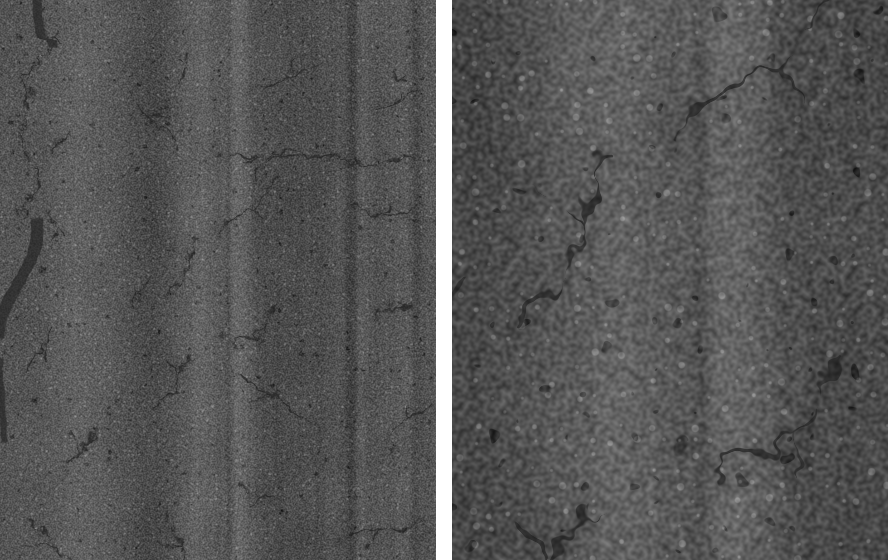
Left, the full canvas; right, a detail of the centre.
A WebGL 2 fragment shader for this texture:

```glsl
#version 300 es
precision highp float;
// Worn grey asphalt seen from above: soft lengthwise wheel bands and streaks,
// fine gradient-noise grain, scattered chips and pits, wandering cracks made
// of noise-warped segments, and a dark sealed joint along the left edge.

uniform vec2 u_resolution;
out vec4 fragColor;

const float BASE_TONE = 0.325;
const float CRACK_TONE = 0.16;
const float SEAL_TONE = 0.20;
const float STREAK_AMOUNT = 0.028;
const float MOTTLE_AMOUNT = 0.030;
const float FINE_GRAIN = 0.145;
const float COARSE_GRAIN = 0.070;
const float CHIP_LIGHT = 0.13;
const float PIT_DARK = 0.12;
const float CRACK_WIDTH = 0.0017;
const int CRACK_COLUMNS = 4;
const int CRACK_ROWS = 6;
const vec4 MAIN_CRACK = vec4(0.41, 0.715, 0.75, 0.708); // start, end

// Lengthwise bands: centre and width across the canvas, tone change
const int BAND_COUNT = 11;
const vec3 BANDS[BAND_COUNT] = vec3[](
    vec3(0.18, 0.070, 0.050), vec3(0.35, 0.050, -0.045),
    vec3(0.45, 0.045, 0.055), vec3(0.525, 0.008, -0.060),
    vec3(0.545, 0.030, 0.075), vec3(0.67, 0.090, -0.035),
    vec3(0.805, 0.012, -0.060), vec3(0.83, 0.010, 0.025),
    vec3(0.92, 0.020, 0.025), vec3(0.955, 0.012, -0.040),
    vec3(1.0, 0.020, 0.020));

vec2 hash2(vec2 cell) {
    uvec2 q = uvec2(ivec2(cell)) * uvec2(1597u, 7919u);
    uint n = (q.x ^ q.y) * 747796u + 28913u;
    n = (n ^ (n >> 15)) * 739981u;
    n ^= n >> 13;
    n *= 668265u;
    n ^= n >> 16;
    return vec2(n & 65535u, n >> 16) / 65535.0;
}

vec2 gradientAt(vec2 cell) {
    float a = 6.2832 * hash2(cell).x;
    return vec2(cos(a), sin(a));
}

float gradientNoise(vec2 p) {
    vec2 i = floor(p), f = p - i;
    vec2 w = f * f * f * (f * (f * 6.0 - 15.0) + 10.0);
    vec2 e = vec2(1.0, 0.0);
    float a = dot(gradientAt(i), f);
    float b = dot(gradientAt(i + e), f - e);
    float c = dot(gradientAt(i + e.yx), f - e.yx);
    float d = dot(gradientAt(i + 1.0), f - 1.0);
    return mix(mix(a, b, w.x), mix(c, d, w.x), w.y);
}

vec2 wander(vec2 p) {
    return vec2(gradientNoise(p), gradientNoise(p + vec2(71.3, 38.7)));
}

float segmentDistance(vec2 p, vec2 a, vec2 b) {
    vec2 ab = b - a;
    return length(p - a - ab * clamp(dot(p - a, ab) / dot(ab, ab), 0.0, 1.0));
}

// Soft round spots, one at most in each grid cell
float spots(vec2 p, float scale, float chance, vec2 radii, float seed, float px) {
    vec2 cell = floor(p * scale);
    vec2 r = hash2(cell + seed), place = hash2(cell + seed + 313.0);
    float radius = mix(radii.x, radii.y, r.y * r.y);
    float d = length(p - (cell + 0.3 + 0.4 * place) / scale);
    return step(r.x, chance) * (1.0 - smoothstep(radius - px, radius + px, d));
}

// Distance to the scattered cracks: lengthwise on the left, crosswise on the right
float crackDistance(vec2 p, float aspect) {
    float d = segmentDistance(p, MAIN_CRACK.xy, MAIN_CRACK.zw);
    for (int i = 0; i < CRACK_COLUMNS * CRACK_ROWS; i++) {
        vec2 cell = vec2(i % CRACK_COLUMNS, i / CRACK_COLUMNS);
        vec2 jitter = hash2(cell + 40.0) - 0.5, shape = hash2(cell + 90.0);
        vec2 centre = (cell + 0.5 + jitter * vec2(0.45, 0.8))
                    / vec2(CRACK_COLUMNS, CRACK_ROWS) * vec2(aspect, 1.0);
        float angle = (cell.x < 2.0 ? 1.57 : 0.0) + 1.5 * (shape.x - 0.5);
        vec2 arm = vec2(cos(angle), sin(angle)) * mix(0.015, 0.075, shape.y);
        vec2 branch = vec2(-arm.y, arm.x) * 0.5 + arm * 0.4;
        d = min(d, segmentDistance(p, centre - arm, centre + arm));
        d = min(d, segmentDistance(p, centre, centre + branch * sign(jitter.x)));
    }
    return d;
}

float window(float y, float low, float high) {
    return smoothstep(low - 0.003, low + 0.003, y) - smoothstep(high - 0.003, high + 0.003, y);
}

void main() {
    float px = 1.0 / u_resolution.y, aspect = u_resolution.x * px;
    vec2 p = gl_FragCoord.xy * px;
    float u = p.x / aspect;

    // Bands, streaks and mottling
    float tone = BASE_TONE;
    for (int i = 0; i < BAND_COUNT; i++) {
        float t = (u - BANDS[i].x) / BANDS[i].y;
        tone += BANDS[i].z * exp(-t * t);
    }
    float streak = gradientNoise(p * vec2(45.0, 1.3)) + 0.7 * gradientNoise(p * vec2(130.0, 2.5) + 17.0);
    tone += STREAK_AMOUNT * streak * mix(0.4, 1.0, smoothstep(0.3, 0.45, u));
    tone += MOTTLE_AMOUNT * gradientNoise(p * 13.0);

    // Grain on a turned grid, then chips and pits
    vec2 turned = mat2(0.8, 0.6, -0.6, 0.8) * p;
    float grain = FINE_GRAIN * gradientNoise(turned * 310.0) + COARSE_GRAIN * gradientNoise(turned * 140.0 + 9.0);
    vec2 rough = p + 0.005 * wander(p * 110.0);
    tone += CHIP_LIGHT * spots(p, 115.0, 0.30, vec2(0.0008, 0.0022), 500.0, px);
    float pits = spots(rough, 75.0, 0.17, vec2(0.0008, 0.0035), 900.0, px);
    pits = max(pits, spots(rough, 9.0, 0.13, vec2(0.004, 0.011), 1300.0, 2.0 * px));
    tone -= PIT_DARK * pits;

    // Joint: sealed in stretches, cracked open between them
    vec2 bend = 0.030 * wander(p * 14.0) + 0.011 * wander(p * 55.0) + 0.004 * wander(p * 150.0);
    float y = p.y;
    float joint = 0.066 * smoothstep(0.41, 0.58, y) + 0.018 * window(y, 0.90, 0.93)
                + 0.008 * (1.0 - smoothstep(0.2, 0.35, y)) + 0.17 * max(0.98 - y, 0.0) * step(0.915, y);
    float sealWidth = mix(0.005, 0.0105, smoothstep(0.36, 0.45, y)) - 0.003 * step(0.9, y);
    float sealed = window(y, 0.21, 0.36) + window(y, 0.395, 0.61) + window(y, 0.915, 1.1);
    float edge = abs(p.x - joint + 0.003 * gradientNoise(p * 60.0)) * 0.9;
    float seal = sealed * (1.0 - smoothstep(sealWidth - px, sealWidth + px, edge));

    // Cracks with uneven width and crumbled gaps
    float d = crackDistance(p + bend, aspect);
    float open = window(y, 0.61, 0.915);
    d = min(d, mix(1.0, abs(p.x + 1.3 * bend.x - joint + 0.015), open));
    float width = CRACK_WIDTH * (0.6 + 2.2 * gradientNoise(p * 48.0 + 5.0));
    float crack = 1.0 - smoothstep(width - px, width + 1.2 * px, d);
    tone -= 0.025 * exp(-d * d * 25000.0);

    tone = mix(tone + grain, CRACK_TONE + 0.4 * grain, 0.85 * crack);
    tone = mix(tone, SEAL_TONE + 0.35 * grain, seal);
    fragColor = vec4(vec3(clamp(tone, 0.0, 1.0)), 1.0);
}
```
